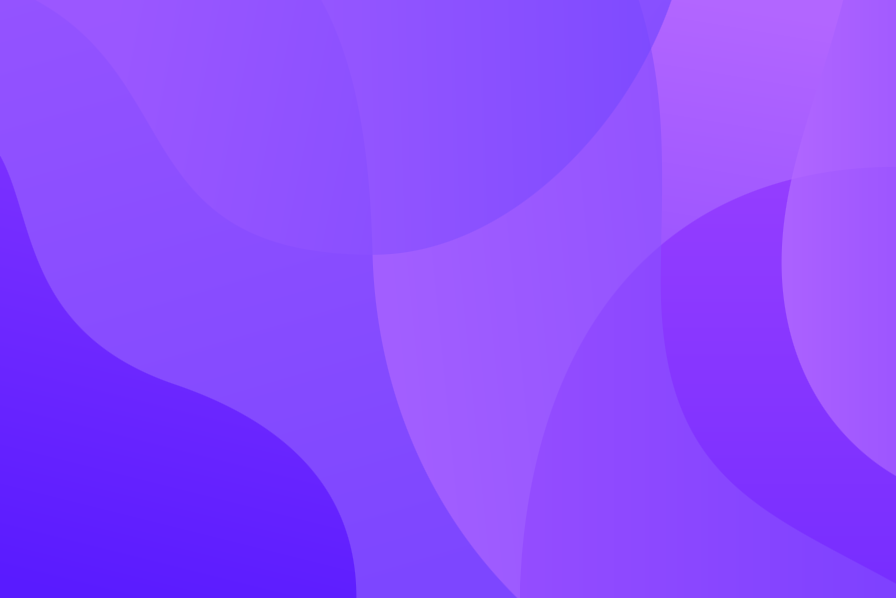
Write a Shadertoy shader that draws this background.

```glsl
// Overlapping translucent violet waves, each filled with a soft linear gradient.
// Every outline is a chain of cubic Beziers that never turns back along one axis,
// so bisection finds the curve beside a pixel and the offset gives a smooth edge.

vec2 bezier(vec2 a, vec2 b, vec2 c, vec2 d, float t) {
    float s = 1.0 - t;
    return s * s * s * a + 3.0 * s * s * t * b + 3.0 * s * t * t * c + t * t * t * d;
}

// Offset of q from a curve; x runs along the curve, y across it.
float offsetFrom(vec2 q, vec2 a, vec2 b, vec2 c, vec2 d) {
    float t = 0.5;
    float halfSpan = 0.25;
    for (int i = 0; i < 20; i++) {
        t += bezier(a, b, c, d, t).x < q.x ? halfSpan : -halfSpan;
        halfSpan *= 0.5;
    }
    return q.y - bezier(a, b, c, d, t).y;
}

// Two Beziers that share the point named joint.
float offsetFrom2(vec2 q, vec2 a, vec2 b, vec2 c, vec2 joint, vec2 e, vec2 f, vec2 g) {
    return q.x < joint.x ? offsetFrom(q, a, b, c, joint) : offsetFrom(q, joint, e, f, g);
}

// Coverage where the offset is positive, one pixel soft.
float cover(float offset) {
    return clamp(0.5 + offset / max(fwidth(offset), 1e-5), 0.0, 1.0);
}

vec3 ramp(vec2 from, vec2 to, float t) {
    return vec3(mix(from, to, clamp(t, 0.0, 1.0)), 1.0);
}

void mainImage(out vec4 fragColor, in vec2 fragCoord) {
    // Height is 1, with y measured downwards from the top edge
    vec2 p = vec2(fragCoord.x, iResolution.y - fragCoord.y) / iResolution.y;
    vec2 q = p.yx;

    // Outlines
    float corner = cover(-offsetFrom2(q,
        vec2(0.26, 0.0), vec2(0.365, 0.059), vec2(0.557, 0.039), vec2(0.643, 0.293),
        vec2(0.703, 0.469), vec2(0.811, 0.596), vec2(1.0, 0.596)));
    float bowl = cover(-offsetFrom2(p,
        vec2(0.059, 0.0), vec2(0.3125, 0.137), vec2(0.215, 0.426), vec2(0.625, 0.426),
        vec2(0.84, 0.426), vec2(1.045, 0.225), vec2(1.123, 0.0)));
    float bandLeft = cover(offsetFrom2(q,
        vec2(0.0, 0.537), vec2(0.117, 0.602), vec2(0.273, 0.619), vec2(0.426, 0.623),
        vec2(0.645, 0.629), vec2(0.85, 0.713), vec2(1.0, 0.865)));
    float bandRight = cover(offsetFrom2(q,
        vec2(0.0, 1.068), vec2(0.156, 1.117), vec2(0.293, 1.107), vec2(0.449, 1.105),
        vec2(0.801, 1.098), vec2(0.85, 1.27), vec2(0.977, 1.5)));
    float dome = cover(offsetFrom(p,
        vec2(0.869, 1.0), vec2(0.879, 0.586), vec2(1.084, 0.279), vec2(1.5, 0.279)));
    float lobe = cover(offsetFrom2(q,
        vec2(0.0, 1.41), vec2(0.166, 1.367), vec2(0.293, 1.307), vec2(0.439, 1.307),
        vec2(0.605, 1.307), vec2(0.732, 1.387), vec2(0.797, 1.5)));

    // Left ground, middle band and right ground
    vec3 left = ramp(vec2(0.58, 0.325), vec2(0.49, 0.275), 0.85 * p.y + 0.25 * p.x);
    vec3 band = ramp(vec2(0.635, 0.37), vec2(0.575, 0.325), (p.x - 0.6 - 0.1 * p.y) * 2.0);
    vec3 right = ramp(vec2(0.70, 0.40), vec2(0.62, 0.34), p.y * 2.4 - (p.x - 1.2) * 0.4);

    // The dome is denser outside the band
    vec3 domeInBand = ramp(vec2(0.58, 0.30), vec2(0.49, 0.25), (p.x - 0.87) * 1.5);
    vec3 domeOutside = ramp(vec2(0.58, 0.24), vec2(0.47, 0.18), (p.y - 0.3) * 1.5);
    band = mix(band, domeInBand, dome);
    right = mix(right, domeOutside, dome);

    vec3 color = mix(mix(left, band, bandLeft), right, bandRight);

    // Translucent bowl at the top, deep corner wave, bright lobe
    vec3 bowlColor = ramp(vec2(0.62, 0.35), vec2(0.46, 0.275), (p.x - 0.2) * 1.1);
    color = mix(color, bowlColor, 0.7 * bowl);
    vec3 cornerColor = ramp(vec2(0.48, 0.19), vec2(0.35, 0.105), (p.y - 0.25) * 1.4 - 0.35 * p.x);
    color = mix(color, cornerColor, corner);
    vec3 lobeColor = ramp(vec2(0.69, 0.40), vec2(0.63, 0.35), (p.x - 1.32) * 5.0);
    lobeColor.rg -= 0.02 * dome;
    color = mix(color, lobeColor, lobe);

    fragColor = vec4(color, 1.0);
}
```
